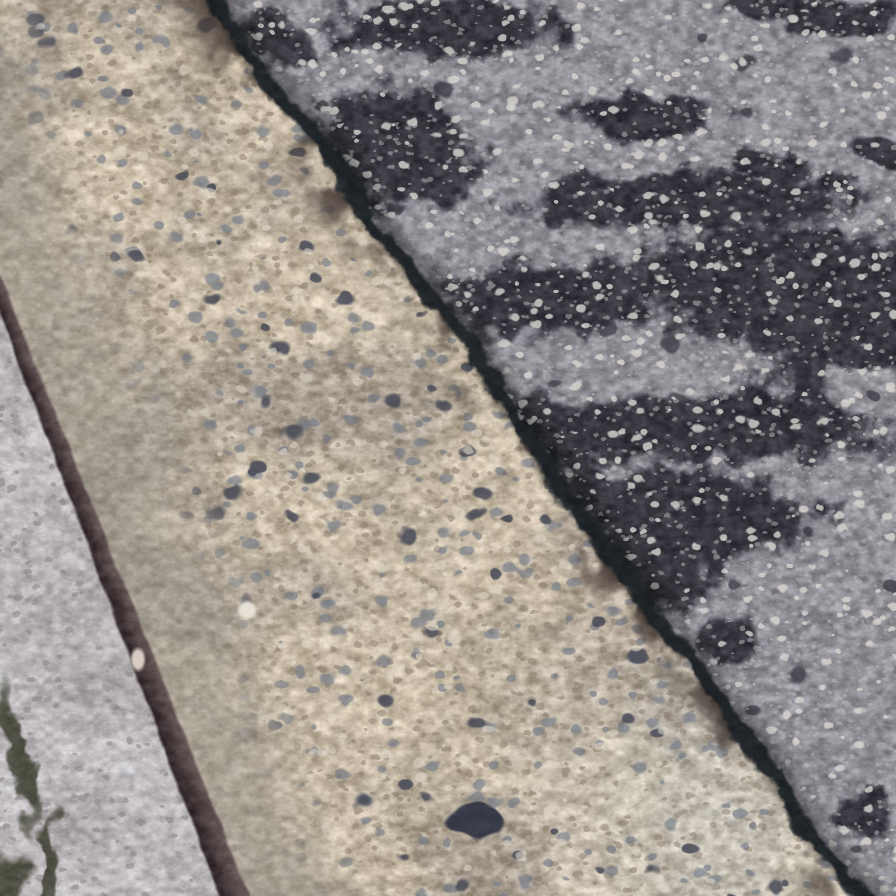
Write a three.js fragment shader that draws this texture.

```glsl
varying vec2 vUv;

float hash(vec2 p) {
  vec3 q = fract(p.xyx * 0.1031);
  q += dot(q, q.yzx + 33.33);
  return fract((q.x + q.y) * q.z);
}

float noise(vec2 p) {
  vec2 i = floor(p), f = fract(p);
  f = f * f * (3.0 - 2.0 * f);
  return mix(mix(hash(i), hash(i + vec2(1, 0)), f.x),
             mix(hash(i + vec2(0, 1)), hash(i + vec2(1, 1)), f.x), f.y);
}

float fbm(vec2 p) {
  float sum = 0.0, amp = 0.53;
  for (int i = 0; i < 4; i++) {
    sum += amp * noise(p);
    p = mat2(1.6, 1.2, -1.2, 1.6) * p + 7.1;
    amp *= 0.5;
  }
  return sum;
}

// Irregular stones scattered on a jittered grid
float chips(vec2 p, float scale, float density) {
  vec2 g = p * scale + scale * 7.3, cell = floor(g);
  float rough = (noise(g * 2.7) - 0.5) * 0.3, mask = 0.0;
  for (int y = -1; y <= 1; y++) {
    for (int x = -1; x <= 1; x++) {
      vec2 c = cell + vec2(x, y);
      vec2 d = g - c - vec2(hash(c + 17.0), hash(c + 53.0));
      float r = mix(0.2, 0.5, hash(c + 91.0));
      float stone = 1.0 - smoothstep(r * 0.5, r, length(d * vec2(0.85, 1.15)) + rough);
      mask = max(mask, stone * step(hash(c), density));
    }
  }
  return mask;
}

float blob(vec2 p, vec2 centre, vec2 radius) {
  return 1.0 - length((p - centre) / radius);
}

// Positive inside the damp areas of the asphalt
float dampField(vec2 p) {
  p += (vec2(fbm(p * 17.0), fbm(p * 17.0 + 40.0)) - 0.5) * 0.045;
  float f = blob(p, vec2(0.50, 0.965), vec2(0.14, 0.036));
  f = max(f, blob(p, vec2(0.30, 0.955), vec2(0.04, 0.03)));
  f = max(f, blob(p, vec2(0.445, 0.835), vec2(0.10, 0.065)));
  f = max(f, blob(p, vec2(0.72, 0.87), vec2(0.085, 0.028)));
  f = max(f, blob(p, vec2(0.77, 0.775), vec2(0.20, 0.033)));
  f = max(f, blob(p, vec2(0.855, 0.812), vec2(0.04, 0.02)));
  f = max(f, blob(p, vec2(0.91, 0.987), vec2(0.10, 0.02)));
  f = max(f, blob(p, vec2(0.985, 0.835), vec2(0.03, 0.018)));
  f = max(f, blob(p, vec2(0.62, 0.67), vec2(0.15, 0.047)));
  f = max(f, blob(p, vec2(0.87, 0.68), vec2(0.17, 0.075)));
  f = max(f, blob(p, vec2(0.95, 0.61), vec2(0.12, 0.08)));
  f = max(f, blob(p, vec2(0.77, 0.53), vec2(0.24, 0.042)));
  f = max(f, blob(p, vec2(0.61, 0.51), vec2(0.07, 0.055)));
  f = max(f, blob(p, vec2(0.74, 0.425), vec2(0.18, 0.055)));
  f = max(f, blob(p, vec2(0.74, 0.37), vec2(0.07, 0.055)));
  f = max(f, blob(p, vec2(0.82, 0.285), vec2(0.04, 0.025)));
  f = max(f, blob(p, vec2(0.965, 0.09), vec2(0.038, 0.032)));
  f = min(f, -blob(p, vec2(0.70, 0.59), vec2(0.155, 0.035)));
  return min(f, -blob(p, vec2(0.98, 0.565), vec2(0.05, 0.025)));
}

vec3 asphalt(vec2 p, float grain) {
  float damp = smoothstep(-0.12, 0.22, dampField(p) + (fbm(p * 60.0) - 0.5) * 0.7);
  vec3 col = mix(vec3(0.57, 0.56, 0.59), vec3(0.22, 0.22, 0.25), damp);
  col += (grain - 0.5) * mix(0.38, 0.24, damp);
  col = mix(col, vec3(0.2, 0.2, 0.23), chips(p, 34.0, 0.07) * 0.7);
  col = mix(col, vec3(0.74, 0.73, 0.74), chips(p, 125.0, 0.3) * 0.5);
  return mix(col, vec3(0.85, 0.84, 0.82), chips(p, 75.0, 0.24) * 0.8);
}

vec3 kerb(vec2 p, float grain, float fromSeam, float fromCrack) {
  float blotch = fbm(p * 9.0);
  vec3 col = mix(vec3(0.66, 0.62, 0.57), vec3(0.79, 0.74, 0.66), smoothstep(0.25, 0.7, blotch));
  col = mix(col, vec3(0.77, 0.76, 0.73), 0.7 * smoothstep(0.3, 0.0, length(p - vec2(0.8, 0.08))));
  col += (grain - 0.5) * 0.36 + (fbm(p * vec2(45.0, 75.0)) - 0.5) * 0.22;
  // Aggregate thins out on the worn rounded face
  float face = smoothstep(0.17, 0.05, fromSeam + (blotch - 0.5) * 0.06);
  float show = 1.0 - face * 0.8;
  col = mix(col, vec3(0.52, 0.46, 0.40), chips(p, 88.0, 0.28) * 0.5 * show);
  col = mix(col, vec3(0.44, 0.47, 0.52), chips(p, 52.0, 0.25) * 0.65 * show);
  col = mix(col, vec3(0.27, 0.28, 0.33), chips(p, 40.0, 0.12) * 0.85 * show);
  col = mix(col, vec3(0.88, 0.85, 0.80), chips(p, 65.0, 0.12) * 0.6 * show);
  col = mix(col, vec3(0.60, 0.58, 0.54) + (grain - 0.5) * 0.2, face * 0.65);
  // Brown stains beside the crack
  float stain = smoothstep(-0.065, -0.005, fromCrack) * smoothstep(0.42, 0.68, fbm(p * 22.0 + 3.0));
  col = mix(col, vec3(0.27, 0.23, 0.21), stain * 0.85);
  float pebble = blob(p + (noise(p * 60.0) - 0.5) * 0.012, vec2(0.531, 0.082), vec2(0.034, 0.022));
  col = mix(col, vec3(0.18, 0.19, 0.24) + grain * 0.08, smoothstep(0.0, 0.2, pebble));
  return mix(col, vec3(0.9, 0.88, 0.84), smoothstep(0.0, 0.5, blob(p, vec2(0.276, 0.319), vec2(0.013))));
}

vec3 slab(vec2 p, float grain) {
  vec3 col = mix(vec3(0.64, 0.62, 0.62), vec3(0.80, 0.79, 0.81), fbm(p * 13.0));
  col += (grain - 0.5) * 0.32;
  col = mix(col, vec3(0.50, 0.48, 0.49), chips(p, 90.0, 0.2) * 0.5);
  // Mossy fissures
  float wobble = (fbm(p * 30.0) - 0.5) * 0.04;
  float moss = max(blob(p + wobble, vec2(0.022 - (p.y - 0.15) * 0.2, 0.155), vec2(0.014, 0.10)),
                   blob(p + wobble, vec2(0.058, 0.035), vec2(0.013, 0.07)));
  moss = max(moss, blob(p + wobble, vec2(0.0, 0.01), vec2(0.035, 0.06)));
  return mix(col, vec3(0.21, 0.21, 0.16) + grain * 0.12, smoothstep(0.0, 0.4, moss) * 0.9);
}

void main() {
  vec2 p = vUv;
  float grain = fbm(p * vec2(110.0, 150.0));
  float ragged = (fbm(p * 13.0) - 0.5) * 0.035 + (fbm(p * 55.0) - 0.5) * 0.018;
  float fromCrack = (p.x - 0.957 + 0.72 * p.y + ragged) * 0.81;
  float fromSeam = (p.x - 0.262 + 0.39 * p.y) * 0.93 + (fbm(p * 40.0) - 0.5) * 0.005;

  vec3 col = mix(kerb(p, grain, fromSeam, fromCrack), asphalt(p, grain), smoothstep(-0.003, 0.003, fromCrack));
  col = mix(slab(p, grain), col, smoothstep(-0.003, 0.003, fromSeam));

  // Dark crack and its soft shadow on the asphalt side
  col *= 1.0 - 0.4 * smoothstep(0.04, 0.005, fromCrack) * smoothstep(-0.012, 0.0, fromCrack);
  float crackWidth = 0.007 + 0.008 * noise(p * 24.0);
  float crack = smoothstep(crackWidth, crackWidth * 0.45, abs(fromCrack - 0.003));
  col = mix(col, vec3(0.08, 0.10, 0.12) + grain * 0.07, crack * 0.95);

  // Seam between kerb and slab
  float seamWidth = mix(0.016, 0.008, p.y / 0.67);
  float seam = smoothstep(seamWidth + 0.002, seamWidth - 0.003, abs(fromSeam));
  vec3 seamCol = mix(vec3(0.20, 0.16, 0.17), vec3(0.39, 0.33, 0.33), smoothstep(-seamWidth, seamWidth, fromSeam));
  col = mix(col, seamCol + (grain - 0.5) * 0.18, seam);
  col = mix(col, vec3(0.84, 0.80, 0.76), smoothstep(0.0, 0.5, blob(p, vec2(0.154, 0.264), vec2(0.01, 0.016))));

  gl_FragColor = vec4(clamp(col, 0.0, 1.0), 1.0);
}
```
